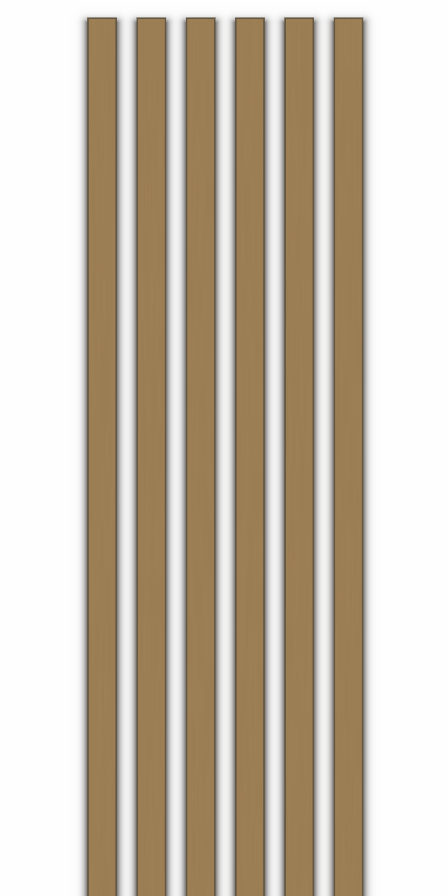
Give the GLSL for this pattern, as a Shadertoy shader.

```glsl
// Six upright wooden slats on a white wall, running off the lower edge.
// Each slat is a box distance field with a dark rim, faint grain and a soft
// shadow that is dropped slightly downwards; shadows multiply in the gaps.

#define SLATS 6
#define PITCH 0.1100
#define HALF_WIDTH 0.0331
#define ROW_SHIFT 0.0029
#define TOP 1.961
#define RIM 0.0034
#define SHADOW_DROP 0.012
#define SHADOW_REACH 0.0089
#define SHADOW_DEPTH 0.52
#define GRAIN 0.012

const vec3 WALL = vec3(0.995);
const vec3 WOOD = vec3(0.612, 0.494, 0.333);
const vec3 RIM_COLOR = vec3(0.39, 0.34, 0.26);
const vec3 SHADOW_COLOR = vec3(0.03, 0.01, 0.0);

float hash(vec2 p) {
    return fract(sin(dot(p, vec2(127.1, 311.7))) * 43758.5453);
}

float noise(vec2 p) {
    vec2 i = floor(p), f = fract(p);
    f = f * f * (3.0 - 2.0 * f);
    return mix(mix(hash(i), hash(i + vec2(1, 0)), f.x),
               mix(hash(i + vec2(0, 1)), hash(i + vec2(1, 1)), f.x), f.y);
}

// Signed distance to a slat with a square top and no lower end
float slatDistance(vec2 p) {
    vec2 q = vec2(abs(p.x) - HALF_WIDTH, p.y - TOP);
    return length(max(q, 0.0)) + min(max(q.x, q.y), 0.0);
}

void mainImage(out vec4 fragColor, in vec2 fragCoord) {
    // Canvas is two units tall, with x measured from the middle
    float pixel = 2.0 / iResolution.y;
    vec2 p = vec2(fragCoord.x - 0.5 * iResolution.x, fragCoord.y) * pixel;
    p.x -= ROW_SHIFT;

    // Nearest slat and the light left by all shadows
    float d = 1e3;
    float light = 1.0;
    for (int i = 0; i < SLATS; i++) {
        float center = (float(i) - 0.5 * float(SLATS - 1)) * PITCH;
        vec2 q = vec2(p.x - center, p.y);
        d = min(d, slatDistance(q));
        float away = max(slatDistance(q + vec2(0.0, SHADOW_DROP)), 0.0);
        light *= 1.0 - SHADOW_DEPTH * exp(-pow(away / SHADOW_REACH, 1.25));
    }
    vec3 color = mix(SHADOW_COLOR, WALL, light);

    // Wood with long, faint grain and a dark rim
    float grain = noise(p * vec2(260.0, 9.0)) - 0.5;
    vec3 wood = WOOD + GRAIN * grain;
    wood = mix(wood, RIM_COLOR, smoothstep(-0.5, 0.5, (d + RIM) / pixel));

    color = mix(color, wood, smoothstep(0.5, -0.5, d / pixel));
    fragColor = vec4(color, 1.0);
}
```
